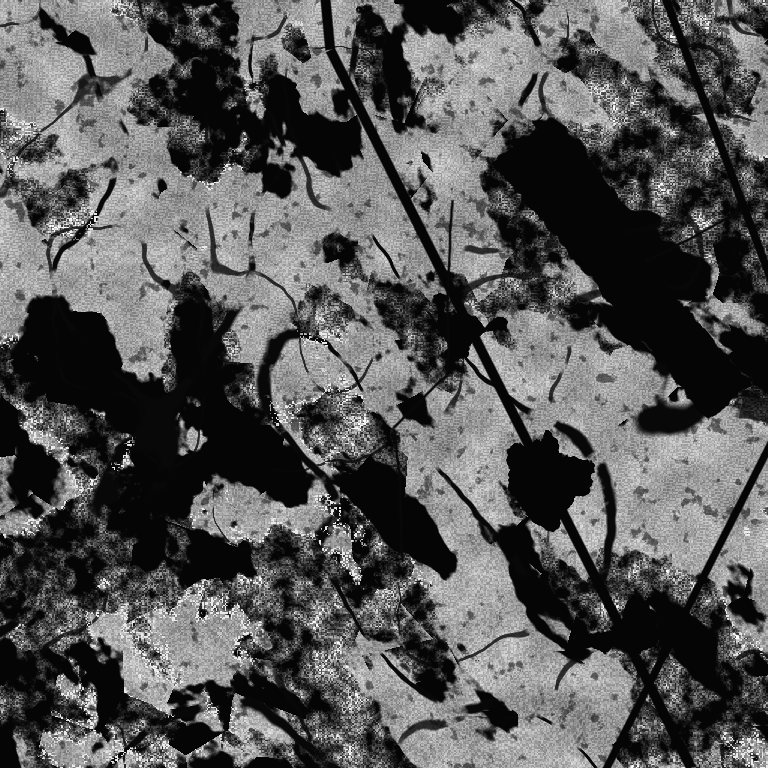
Give the GLSL for this texture, as a WebGL 2 fragment shader.

```glsl
#version 300 es
precision highp float;
// Grey aerial terrain: speckled bright fields, mottled scrub, black woods, roads and a broad dark strip.

#define FIELD_SCALE 8.5
#define WOOD_SCALE 9.0
#define PARCEL_SCALE 13.0
#define FIELD_LEVEL 0.50
#define WOOD_LEVEL 0.615
#define EDGE_SOFTNESS 0.018
#define WARP 0.035
#define GRAIN_CELLS 512.0
#define GRAIN_AMOUNT 0.24
#define SCRUB_CONTRAST 1.75
#define ROAD_HALF_WIDTH 0.0065
#define TRACK_HALF_WIDTH 0.0016

uniform vec2 u_resolution;
out vec4 outColor;

float hash(vec2 p) {
    return fract(sin(dot(p, vec2(127.1, 311.7))) * 43758.5);
}

float noise(vec2 p) {
    vec2 cell = floor(p), f = fract(p);
    f = f * f * (3.0 - 2.0 * f);
    float low = mix(hash(cell), hash(cell + vec2(1, 0)), f.x);
    float high = mix(hash(cell + vec2(0, 1)), hash(cell + vec2(1, 1)), f.x);
    return mix(low, high, f.y);
}

float fbm(vec2 p) {
    float sum = 0.0, weight = 0.5;
    for (int i = 0; i < 5; i++) {
        sum += weight * noise(p);
        p = mat2(1.6, 1.2, -1.2, 1.6) * p + 17.3;
        weight *= 0.5;
    }
    return sum / 0.97;
}

// Random value of the nearest parcel, with straight borders between parcels
float parcel(vec2 p) {
    vec2 base = floor(p);
    float nearest = 9.0, value = 0.0;
    for (int y = -1; y <= 1; y++) {
        for (int x = -1; x <= 1; x++) {
            vec2 cell = base + vec2(x, y);
            vec2 site = cell + vec2(hash(cell), hash(cell + 41.0));
            float d = distance(p, site);
            if (d < nearest) {
                nearest = d;
                value = hash(cell + 83.0);
            }
        }
    }
    return value;
}

// Signed distance to a flat-ended strip from a to b
float strip(vec2 p, vec2 a, vec2 b, float halfWidth) {
    vec2 axis = normalize(b - a), rel = p - 0.5 * (a + b);
    vec2 d = abs(vec2(dot(rel, axis), dot(rel, vec2(-axis.y, axis.x))));
    d -= vec2(0.5 * distance(a, b), halfWidth);
    return length(max(d, 0.0)) + min(max(d.x, d.y), 0.0);
}

// Winding line along the middle level of a noise
float creek(vec2 p, float width) {
    return 1.0 - smoothstep(width, width * 2.0, abs(noise(p) - 0.5));
}

void main() {
    vec2 uv = gl_FragCoord.xy / u_resolution;
    float pixel = 1.0 / min(u_resolution.x, u_resolution.y);

    // Diagonal grain of the land, bent by a slow warp
    vec2 bend = vec2(fbm(uv * 6.0 + 3.0), fbm(uv * 6.0 + 29.0)) - 0.5;
    vec2 p = uv + WARP * 2.0 * bend;
    vec2 land = vec2(dot(p, vec2(0.7, -0.71)), dot(p, vec2(0.71, 0.7)));
    land *= mix(vec2(1.0, 1.25), vec2(0.62, 1.35), smoothstep(0.2, 0.7, uv.x));

    // Layer levels
    float lot = parcel((uv + 0.012 * bend) * PARCEL_SCALE);
    float field = fbm(land * FIELD_SCALE + 5.0) + 0.13 * (lot - 0.5)
                + 0.2 * (noise(uv * 2.7 + 8.0) - 0.5);
    float wood = fbm(land * WOOD_SCALE + 61.0) + 0.12 * (fract(lot * 7.3) - 0.5);
    float mottle = fbm(uv * 24.0 + 11.0);
    float fine = fbm(uv * 75.0 + 37.0);

    // Mottled scrub, pale fields with dark pits, then woods
    float grain = hash(floor(uv * GRAIN_CELLS)) - 0.5;
    float scrub = 0.25 + SCRUB_CONTRAST * (0.6 * mottle + 0.55 * fine - 0.575)
                + 0.12 * (lot - 0.5);
    scrub = max(scrub * (1.0 + 1.4 * grain), 0.02);
    float pale = 0.635 + 0.35 * (mottle - 0.5) + GRAIN_AMOUNT * grain;
    pale *= 1.0 - 0.5 * smoothstep(0.64, 0.76, fine);
    float level = field + 0.09 * (fine - 0.5);
    float fieldMask = smoothstep(-EDGE_SOFTNESS, EDGE_SOFTNESS, level - FIELD_LEVEL);
    float tone = mix(scrub, pale, fieldMask);
    float woodMask = smoothstep(-EDGE_SOFTNESS, EDGE_SOFTNESS,
                                wood + 0.06 * (fine - 0.5) - WOOD_LEVEL);
    tone = mix(tone, 0.02, woodMask);

    // Creeks, broken up by the mottle
    float winding = max(creek(land * 6.0 + 91.0, 0.014), 0.8 * creek(p * 9.0 + 53.0, 0.008));
    tone = mix(tone, 0.03, winding * smoothstep(0.4, 0.52, mottle));

    // White sparkle on field borders, mostly at lower left
    float border = 1.0 - smoothstep(0.015, 0.04, abs(level - FIELD_LEVEL - 0.01));
    float zone = smoothstep(0.52, 0.64, noise(uv * 7.0 + 19.0) + 0.16 * (0.8 - uv.x - uv.y));
    float sparkle = step(0.68, hash(floor(uv * GRAIN_CELLS) + 7.0));
    tone = mix(tone, 0.92, border * zone * sparkle * (1.0 - woodMask));

    // Main roads and the broad strip
    vec2 roadTop = vec2(0.43, 0.935), roadEnd = vec2(0.9, 0.0);
    float road = strip(uv, vec2(0.422, 1.02), roadTop, ROAD_HALF_WIDTH);
    road = min(road, strip(uv, roadTop, roadEnd, ROAD_HALF_WIDTH));
    road = min(road, strip(uv, vec2(0.86, 1.02), vec2(1.01, 0.62), ROAD_HALF_WIDTH * 0.8));
    road = min(road, strip(uv, vec2(1.01, 0.435), vec2(0.785, -0.01), ROAD_HALF_WIDTH * 0.75));
    float rough = 0.012 * (fine - 0.5);
    road = min(road, strip(uv, vec2(0.67, 0.81), vec2(0.95, 0.475), 0.036) + rough);

    // Dark thickets at even steps along the main road
    for (int i = 0; i < 3; i++) {
        vec2 centre = mix(roadTop, roadEnd, 0.4 + 0.205 * float(i));
        float radius = 0.034 + 0.016 * float(i % 2);
        road = min(road, distance(p, centre) - radius + 0.12 * (mottle - 0.5));
    }
    tone = mix(tone, 0.018, 1.0 - smoothstep(-pixel, pixel, road));

    // Thin tracks
    vec2 bends[4] = vec2[4](vec2(0.59, 0.74), vec2(0.585, 0.51), vec2(0.515, 0.44), vec2(0.52, 0.27));
    vec2 trail = uv + 0.02 * bend;
    float track = strip(trail, vec2(0.845, 0.66), vec2(0.965, 0.72), TRACK_HALF_WIDTH);
    for (int i = 0; i < 3; i++) {
        track = min(track, strip(trail, bends[i], bends[i + 1], TRACK_HALF_WIDTH));
    }
    tone = mix(tone, 0.03, 1.0 - smoothstep(-pixel, pixel, track));

    outColor = vec4(vec3(clamp(tone, 0.015, 1.0)), 1.0);
}
```
